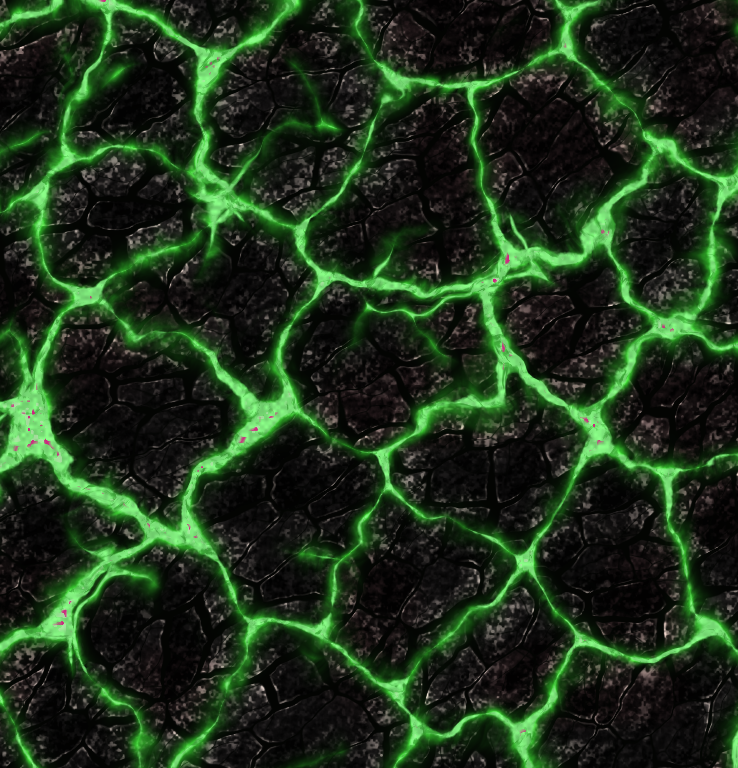
Write a Shadertoy shader that draws this texture.

```glsl
const float CELLS = 4.9;          // large plates per canvas height
const float ROUNDNESS = 21.0;     // lower values widen the vein junctions
const float VEIN_MIN = 0.002;
const float VEIN_MAX = 0.046;
const float GLOW_REACH = 0.038;
const float STONE_TILT = 0.65;
const vec2 STONE_SCALE = vec2(2.1, 4.0);
const vec2 LIGHT_DIR = vec2(-0.5, 0.86);
const mat2 PLATE_TURN = mat2(0.85, 0.53, -0.53, 0.85);

const vec3 VEIN_DEEP = vec3(0.25, 0.67, 0.23);
const vec3 VEIN_BRIGHT = vec3(0.49, 0.90, 0.48);
const vec3 GLOW = vec3(0.17, 0.62, 0.14);
const vec3 STONE = vec3(0.076, 0.070, 0.072);
const vec3 STONE_WARM = vec3(0.098, 0.067, 0.072);
const vec3 STONE_SHINE = vec3(0.42, 0.39, 0.37);
const vec3 CRACK = vec3(0.010, 0.014, 0.008);
const vec3 FLECK_PINK = vec3(0.80, 0.16, 0.50);
const vec3 FLECK_PALE = vec3(0.74, 0.88, 0.70);

float hash(vec2 c) {
    vec3 q = fract(c.xyx * 0.1031);
    q += dot(q, q.yzx + 33.33);
    return fract((q.x + q.y) * q.z);
}

float noise(vec2 p) {
    vec2 i = floor(p), f = fract(p);
    f = f * f * (3.0 - 2.0 * f);
    return mix(mix(hash(i), hash(i + vec2(1, 0)), f.x),
               mix(hash(i + vec2(0, 1)), hash(i + vec2(1, 1)), f.x), f.y);
}

float fbm(vec2 p) {
    float sum = 0.0, amp = 0.53;
    for (int i = 0; i < 4; i++) {
        sum += amp * noise(p);
        p = mat2(1.6, 1.2, -1.2, 1.6) * p + 5.7;
        amp *= 0.5;
    }
    return sum;
}

vec2 site(vec2 c) {
    return c + 0.5 + 0.88 * (vec2(hash(c), hash(c + 37.0)) - 0.5);
}

// x: rounded distance to the cell border, yz: offset from the site, w: cell id
vec4 voronoi(vec2 p, float k) {
    vec2 home = floor(p), nearest = home, toSite = vec2(9.0);
    for (int y = -1; y <= 1; y++)
    for (int x = -1; x <= 1; x++) {
        vec2 c = home + vec2(x, y);
        vec2 r = site(c) - p;
        if (dot(r, r) < dot(toSite, toSite)) { toSite = r; nearest = c; }
    }
    float sum = 1e-20;
    for (int y = -2; y <= 2; y++)
    for (int x = -2; x <= 2; x++) {
        if (x == 0 && y == 0) continue;
        vec2 r = site(nearest + vec2(x, y)) - p;
        sum += exp(-k * dot(0.5 * (r + toSite), normalize(r - toSite)));
    }
    return vec4(-log(sum) / k, -toSite, hash(nearest + 11.0));
}

// Fractured rock inside one plate
vec3 rock(vec2 p, vec4 plate) {
    float a = STONE_TILT + 1.0 * (plate.w - 0.5);
    mat2 turn = mat2(cos(a), -sin(a), sin(a), cos(a));
    vec2 q = turn * p;
    q += 0.07 * (vec2(noise(q * 5.0), noise(q * 5.0 + 19.0)) - 0.5);
    q += 0.022 * (vec2(noise(q * 17.0), noise(q * 17.0 + 19.0)) - 0.5);
    vec4 stone = voronoi(q * STONE_SCALE + 40.0 * plate.w, 55.0);
    vec4 chip = voronoi(q * STONE_SCALE * 2.1 + 9.0, 55.0);

    float border = 1.0 - smoothstep(0.10, 0.30, plate.x);
    float gap = mix(0.0, 0.035, border) + 0.045 * smoothstep(0.4, 0.9, noise(p * 4.0));
    float solid = smoothstep(gap, gap + 0.035, stone.x);
    float chipped = smoothstep(0.40, 0.62, noise(p * 3.0 + 8.0));
    float facets = mix(1.0, smoothstep(-0.01, 0.06, chip.x), 0.75 * chipped);

    // Relief and grain
    float relief = fbm(p * 16.0) - fbm(p * 16.0 + LIGHT_DIR * 0.4);
    float grain = smoothstep(0.12, 0.62, noise(p * 62.0) * noise(p * 37.0 + 3.0));
    float slope = dot(stone.yz * turn, LIGHT_DIR);
    float tone = 0.42 + 0.55 * stone.w + 0.4 * slope + 2.0 * relief;
    tone += 0.7 * (chip.w - 0.5) * chipped + 0.8 * (grain - 0.3);
    vec3 tint = mix(STONE, STONE_WARM, smoothstep(0.45, 0.75, noise(p * 1.7 + 30.0)));
    vec3 col = tint * max(tone, 0.1) * mix(0.75, 1.25, border);

    // Worn faces and bright rims
    float worn = smoothstep(0.48, 0.76, fbm(p * 5.5 + 12.0) + 0.16 * border
               + 0.22 * (stone.w - 0.5) + 0.5 * relief);
    float rim = smoothstep(gap + 0.015, gap + 0.035, stone.x)
              * (1.0 - smoothstep(gap + 0.04, gap + 0.075, stone.x));
    col += STONE_SHINE * worn * (0.07 + 0.85 * grain) * (0.35 + 0.65 * border);
    col += STONE_SHINE * rim * smoothstep(0.50, 0.8, noise(p * 7.0)) * (0.25 + 0.7 * grain);
    return mix(CRACK, col, solid * facets);
}

void mainImage(out vec4 fragColor, in vec2 fragCoord) {
    vec2 p = fragCoord / iResolution.y * CELLS + 3.0;
    vec2 w = p + 0.26 * (vec2(noise(p * 2.1), noise(p * 2.1 + 23.0)) - 0.5);
    w += 0.09 * (vec2(noise(p * 7.0 + 4.0), noise(p * 7.0 + 51.0)) - 0.5);
    w = PLATE_TURN * w + 8.0;

    // Main veins of varying width
    vec4 plate = voronoi(w, ROUNDNESS);
    float swell = smoothstep(0.45, 0.90, noise(p * 0.95 + 14.0));
    float ragged = 0.045 * (fbm(p * 11.0) - 0.5);
    float dist = plate.x - mix(VEIN_MIN, VEIN_MAX, swell) + ragged;

    // Thin side branches that taper out inside the plates
    float branchEdge = voronoi(w * 1.3 + 7.3, 40.0).x / 1.3;
    float reach = smoothstep(0.56, 0.80, noise(p * 1.6 + 61.0)) - 0.7 * max(plate.x - 0.12, 0.0);
    dist = min(dist, branchEdge - mix(-0.16, 0.012, reach) + 0.4 * ragged);

    // Rock lit by the glow
    float outside = max(dist, 0.0);
    float wisps = fbm(w * vec2(13.0, 10.0) + 2.0);
    vec3 col = rock(p, plate) * mix(0.25, 1.0, smoothstep(0.0, 0.13, outside));
    col += GLOW * exp(-outside / GLOW_REACH) * max(1.9 * wisps - 0.08, 0.1);

    // Streaked vein core
    float streak = 1.0 - abs(2.0 * fbm(w * 15.0 + 2.5 * wisps) - 1.0);
    float core = 1.0 - smoothstep(-0.009, 0.009, dist);
    vec3 vein = mix(VEIN_DEEP, VEIN_BRIGHT, smoothstep(0.45, 0.9, streak + 3.0 * max(-dist, 0.0)));
    vein *= 0.88 + 0.24 * noise(p * 40.0 + 17.0);
    col = mix(col, vein, core);

    // Mineral flecks in the widest places
    float depth = smoothstep(0.028, 0.055, -dist);
    float pale = smoothstep(0.72, 0.80, noise(p * 34.0 + 5.0));
    float pink = smoothstep(0.71, 0.77, noise(p * 38.0 + 70.0));
    col = mix(col, FLECK_PALE, 0.65 * pale * smoothstep(0.01, 0.05, -dist));
    col = mix(col, FLECK_PINK, pink * depth);

    fragColor = vec4(clamp(col, 0.0, 1.0), 1.0);
}
```
